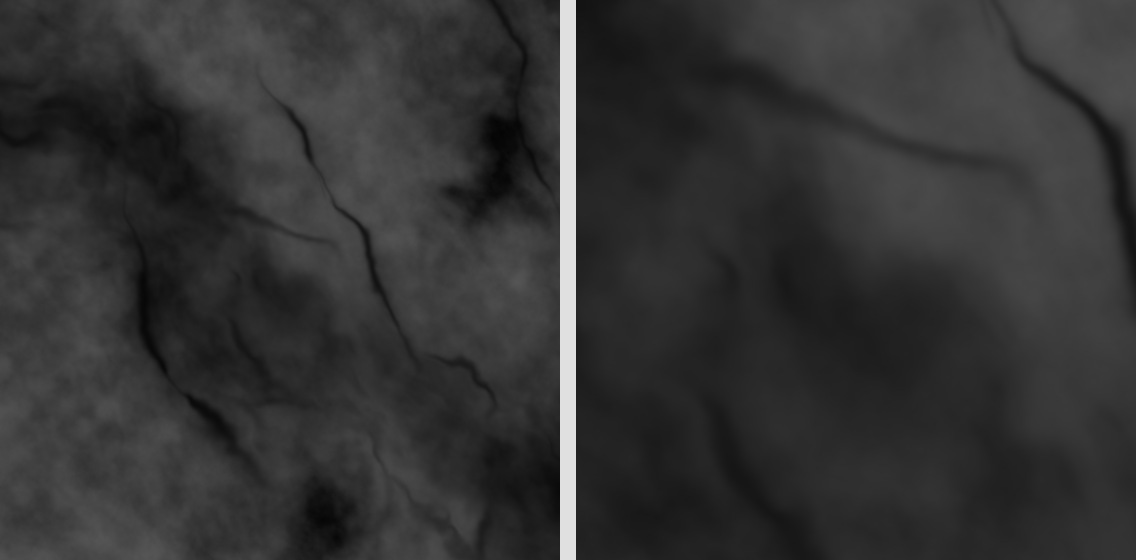
Left: the whole. Right: its middle third, enlarged.
Reproduce this texture procedurally as a three.js fragment shader.

```glsl
// Dark weathered stone: soft smoky clouds gathered in a diagonal band, crossed by
// thin broken veins. Clouds are stretched, warped layered noise; the long veins are
// layered sines, and the finer cracks are the borders of warped cellular noise.

#define LIGHT_TONE 0.302
#define CLOUD_DEPTH 0.25
#define VEIN_TONE 0.02
#define BAND_WIDTH 0.17
#define BAND_GAIN 0.52
#define CLOUD_SCALE 5.5
#define CLOUD_CONTRAST 1.5
#define WARP 0.13
#define VEIN_WIDTH 0.0085
#define CRACK_SCALE 5.5
#define GRAIN 0.11

varying vec2 vUv;

vec2 hash2(vec2 cell) {
  vec2 k = vec2(dot(cell, vec2(127.1, 311.7)), dot(cell, vec2(269.5, 183.3)));
  return fract(sin(k) * 43758.545);
}

float noise(vec2 p) {
  vec2 i = floor(p);
  vec2 f = fract(p);
  f = f * f * f * (f * (f * 6.0 - 15.0) + 10.0);
  float low = mix(hash2(i).x, hash2(i + vec2(1.0, 0.0)).x, f.x);
  float high = mix(hash2(i + vec2(0.0, 1.0)).x, hash2(i + vec2(1.0)).x, f.x);
  return mix(low, high, f.y);
}

// Layered noise, turned at each octave, averaging 0.5
float layers(vec2 p, float gain) {
  float sum = 0.0;
  float weight = 0.5;
  float total = 0.0;
  for (int i = 0; i < 5; i++) {
    sum += weight * noise(p);
    total += weight;
    weight *= gain;
    p = mat2(0.8, 0.6, -0.6, 0.8) * p * 2.03 + 17.3;
  }
  return sum / total;
}

// Gap between the two nearest cell points: zero on the cell borders
float cellBorder(vec2 p) {
  vec2 home = floor(p);
  float nearest = 9.0;
  float second = 9.0;
  for (int y = -1; y <= 1; y++) {
    for (int x = -1; x <= 1; x++) {
      vec2 cell = home + vec2(float(x), float(y));
      float d = length(cell + hash2(cell) - p);
      second = min(second, max(nearest, d));
      nearest = min(nearest, d);
    }
  }
  return second - nearest;
}

float bell(float x) {
  return exp(-x * x);
}

// Soft patch whose outline follows the warped position
float patchAt(vec2 p, vec2 center, vec2 radius) {
  return bell(length((p - center) / radius));
}

// Steep wavering veins, weaker to the right, each fading at both ends
float longVeins(vec2 p, float swell) {
  float dark = 0.0;
  for (int i = 0; i < 3; i++) {
    float n = float(i);
    float path = 0.05 + 0.4 * n + 0.43 * (1.0 - p.y);
    path += 0.030 * sin(p.y * 11.0 + n * 2.1) + 0.010 * sin(p.y * 29.0 + n * 4.0);
    float d = abs(p.x - path) * 0.87;
    float width = VEIN_WIDTH * (1.0 - 0.2 * n) * (0.4 + swell * 1.2);
    float reach = 1.0 - smoothstep(0.14, 0.33, abs(p.y - 0.4 - 0.2 * n));
    float line = 0.66 * bell(d / width) + 0.22 * bell(d / (width * 3.0));
    dark = max(dark, line * reach * (1.0 - 0.13 * n));
  }
  return dark * mix(0.35, 1.0, smoothstep(0.2, 0.55, swell));
}

void main() {
  // Axes along and across the grain, which falls to the right
  vec2 p = vUv;
  vec2 grain = vec2(dot(p, vec2(0.64, -0.77)), dot(p, vec2(0.77, 0.64)));
  vec2 drift = vec2(layers(p * 4.0 + 3.7, 0.5), layers(p * 4.0 + 41.2, 0.5)) - 0.5;
  vec2 jitter = vec2(noise(p * 32.0 + 9.0), noise(p * 32.0 + 71.0)) - 0.5;
  vec2 warped = p + drift * WARP * 2.0 + jitter * 0.025;

  // Clouds: diagonal band, ragged patches and streaky noise
  float across = (warped.y - 0.80 + 0.72 * warped.x) / 1.23;
  float band = bell(across / BAND_WIDTH);
  float smoke = layers((grain + drift * WARP) * vec2(0.6, 1.0) * CLOUD_SCALE + 8.4, 0.55);
  float ragged = 0.3 + 1.4 * layers(grain * vec2(10.0, 18.0) + 31.0, 0.5);
  float cloud = 0.10 + BAND_GAIN * band + CLOUD_CONTRAST * (smoke - 0.5);
  cloud += 0.85 * ragged * patchAt(warped, vec2(0.93, 0.63), vec2(0.10, 0.09));
  cloud += 0.70 * ragged * patchAt(warped, vec2(0.51, 0.06), vec2(0.07, 0.06));
  cloud = min(0.5 * (cloud + sqrt(cloud * cloud + 0.02)), 1.03);

  // Veins and the finer cracks that gather in the darker stone
  float swell = noise(p * 13.0 + 5.1);
  float veins = longVeins(p + drift * 0.10 + jitter * 0.010, swell);
  vec2 crackPos = grain + drift * 0.16 + jitter * 0.012;
  float border = cellBorder(crackPos * vec2(0.5, 1.0) * CRACK_SCALE + 2.6);
  float crackMask = smoothstep(0.45, 0.80, noise(p * 6.0 + 23.0) + 0.2 * band);
  float cracks = bell(border / (0.04 + 0.08 * swell)) * crackMask * (0.12 + 0.45 * band);

  // Tone with fine mottling
  float mottle = layers(p * 26.0 + 60.0, 0.5) - 0.5;
  float tone = LIGHT_TONE - CLOUD_DEPTH * cloud + GRAIN * mottle * (1.0 - 0.5 * band);
  tone = mix(tone, VEIN_TONE, max(veins, cracks));
  gl_FragColor = vec4(vec3(clamp(tone, 0.0, 1.0)), 1.0);
}
```
